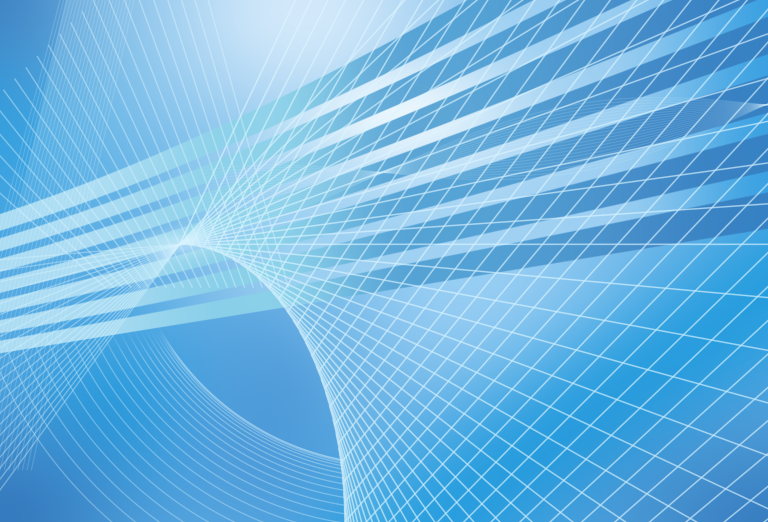
Give the GLSL for this background, as a Shadertoy shader.

```glsl
// Blue abstract backdrop: a fan of curved ribbons behind a flaring net of pale lines.

const float ASPECT = 1.4656;
const vec2 ARCH_CENTER = vec2(0.343, 0.0);
const vec2 ARCH_RADII = vec2(0.315, 0.532);
const vec2 NECK = vec2(0.343, 0.532);
const vec3 LINE_COLOR = vec3(0.86, 0.96, 1.0);
const vec3 CYAN = vec3(0.13, 0.61, 0.87);
const vec3 DEEP_BLUE = vec3(0.19, 0.46, 0.73);

float glow(vec2 p, vec2 center, vec2 radii) {
    vec2 q = (p - center) / radii;
    return exp(-dot(q, q));
}

float segmentDistance(vec2 p, vec2 a, vec2 b) {
    vec2 ab = b - a;
    return length(p - a - ab * clamp(dot(p - a, ab) / dot(ab, ab), 0.0, 1.0));
}

float stroke(float dist, float width, float px) {
    return 1.0 - smoothstep(0.0, width + px, abs(dist));
}

float ray(vec2 p, vec2 origin, vec2 dir, float px) {
    vec2 q = p - origin;
    float across = q.x * dir.y - q.y * dir.x;
    return stroke(across, 0.0009, px) * smoothstep(-px, px, dot(q, dir));
}

// Soft colour fields
vec3 backdrop(vec2 p) {
    vec3 c = vec3(0.36, 0.67, 0.89);
    c = mix(c, CYAN, 0.75 * glow(p, vec2(0.0, 0.78), vec2(0.28, 0.25)));
    c = mix(c, DEEP_BLUE, 0.8 * glow(p, vec2(0.0, 1.02), vec2(0.2, 0.18)));
    c = mix(c, vec3(0.88, 0.94, 0.99), 0.9 * glow(p, vec2(0.58, 0.98), vec2(0.36, 0.3)));
    c = mix(c, vec3(0.62, 0.82, 0.96), 0.9 * glow(p, vec2(0.9, 0.46), vec2(0.42, 0.28)));
    c = mix(c, CYAN, 0.8 * glow(p, vec2(0.22, 0.22), vec2(0.2, 0.17)));
    c = mix(c, vec3(0.29, 0.59, 0.84), 0.8 * glow(p, vec2(0.52, 0.2), vec2(0.18, 0.25)));
    c = mix(c, DEEP_BLUE, 0.9 * glow(p, vec2(0.0), vec2(0.24, 0.2)));
    float diagonal = segmentDistance(p, vec2(0.75, -0.06), vec2(1.5, 0.46)) / 0.16;
    c = mix(c, CYAN, 0.9 * exp(-diagonal * diagonal));
    return mix(c, DEEP_BLUE, 0.85 * glow(p, vec2(1.5, -0.02), vec2(0.32, 0.2)));
}

// Ribbons: pale on the left, teal at the neck, deep blue with bright gaps on the right
vec3 ribbons(vec3 base, vec2 p, float px) {
    float x = p.x;
    float top = 0.59 + x * (0.33 + x * (0.19 - 0.05 * x));
    float bottom = 0.323 + 0.163 * x;
    float span = top - bottom;
    float v = (top - p.y) / span;
    float edge = px / span;
    float inside = smoothstep(-edge, edge, v) * (1.0 - smoothstep(1.0 - edge, 1.0 + edge, v));
    float gapDistance = abs(fract(v * 6.8 + 0.5) - 0.5);
    float ribbon = smoothstep(-edge, edge, (gapDistance - 0.18) / 6.8);
    ribbon = max(ribbon, 1.0 - smoothstep(0.06, 0.06 + edge, v));

    vec3 dark = mix(vec3(0.72, 0.89, 0.96), vec3(0.54, 0.82, 0.91), smoothstep(0.15, 0.45, x));
    dark = mix(dark, vec3(0.29, 0.61, 0.82), smoothstep(0.5, 0.8, x));
    dark = mix(dark, vec3(0.21, 0.49, 0.75), smoothstep(0.85, 1.4, x));
    vec3 gap = mix(vec3(0.63, 0.82, 0.95), vec3(0.97, 0.99, 1.0), glow(p, vec2(0.77, 0.78), vec2(0.24, 0.13)));
    gap = mix(gap, vec3(0.20, 0.62, 0.88), smoothstep(1.15, 1.5, x));
    vec3 c = mix(base, gap, 0.85 * smoothstep(0.2, 0.6, x) * inside);
    return mix(c, dark, 0.88 * ribbon * inside);
}

// Net: tangents of the arch, crossed by a rising fan
float net(vec2 p, float px) {
    float clear = 1.0;
    for (int i = 0; i < 42; i++) {
        float t = float(i - 12) / 29.0;
        float a = max(t, 0.0) * 1.5708;
        vec2 origin = ARCH_CENTER + ARCH_RADII * vec2(sin(a), cos(a));
        vec2 dir = normalize(ARCH_RADII * vec2(cos(a), -sin(a)));
        float lift = max(-t, 0.0) * 2.0;
        if (t < 0.0) dir = vec2(cos(lift), sin(lift));
        clear *= 1.0 - 0.78 * ray(p, origin, dir, px);
    }
    for (int i = 0; i < 38; i++) {
        float t = float(i) / 22.0;
        float a = min(t, 1.0) * 1.5708;
        vec2 origin = ARCH_CENTER + ARCH_RADII * vec2(sin(a), cos(a));
        origin.y -= max(t - 1.0, 0.0);
        float angle = 1.13 - 0.28 * t;
        clear *= 1.0 - 0.78 * ray(p, origin, vec2(cos(angle), sin(angle)), px);
    }
    return 1.0 - clear;
}

// Finer threads on the left and along the ribbons
float threads(vec2 p, float underArch, float px) {
    float clear = 1.0;
    for (int i = 0; i < 22; i++) {
        float s = float(i) / 21.0;
        float falling = segmentDistance(p, vec2(-0.1 + 0.45 * s, 0.72 + 0.45 * s), vec2(0.2 + 0.35 * s, 0.45));
        float steep = segmentDistance(p, vec2(-0.12 + 0.18 * s, 0.1), vec2(0.12 + 0.14 * s, 1.02));
        float toNeck = segmentDistance(p, NECK, vec2(-0.03, mix(0.02, 0.5, s)));
        float ring = length(p - vec2(0.75, 0.62)) - mix(0.51, 0.82, s * s);
        float wave = p.y - mix(0.54, 0.8, p.x / ASPECT) - (s - 0.5) * 0.13 * sin(p.x * 4.3);
        clear *= 1.0 - 0.5 * stroke(falling, 0.0007, px);
        clear *= 1.0 - 0.2 * stroke(steep, 0.0004, px);
        clear *= 1.0 - 0.45 * stroke(toNeck, 0.0006, px);
        clear *= 1.0 - 0.4 * stroke(ring, 0.0005, px) * underArch;
        clear *= 1.0 - 0.16 * stroke(wave, 0.0004, px) * smoothstep(0.3, 0.5, p.x);
    }
    return 1.0 - clear;
}

void mainImage(out vec4 fragColor, in vec2 fragCoord) {
    vec2 p = fragCoord / iResolution.xy * vec2(ASPECT, 1.0);
    float px = 1.0 / iResolution.y;
    float arch = length((p - ARCH_CENTER) / ARCH_RADII) - 1.0;
    float underArch = (1.0 - smoothstep(0.0, 0.02, arch)) * (1.0 - smoothstep(0.3, 0.38, p.y));
    underArch = max(underArch, step(p.x, NECK.x) * (1.0 - smoothstep(0.3, 0.38, p.y)));

    vec3 color = backdrop(p);
    float sheet = smoothstep(-px, px, p.x - 0.125 + (1.0 - p.y) * 0.225) * smoothstep(0.4, 0.8, p.y);
    color = mix(color, vec3(0.7, 0.86, 0.95), 0.22 * sheet * (1.0 - smoothstep(0.12, 0.5, p.x)));
    color = ribbons(color, p, px);

    // Pale teal veil hugging the arch
    float veil = smoothstep(0.0, 0.01, arch) * exp(-5.0 * max(arch, 0.0)) * smoothstep(0.3, 0.4, p.x);
    color = mix(color, vec3(0.60, 0.86, 0.94), 0.4 * veil);
    color = mix(color, LINE_COLOR, 0.85 * threads(p, underArch, px));
    color = mix(color, LINE_COLOR, 0.85 * net(p, px));
    color = mix(color, LINE_COLOR, 0.5 * glow(p, NECK, vec2(0.07, 0.025)));
    fragColor = vec4(color, 1.0);
}
```
